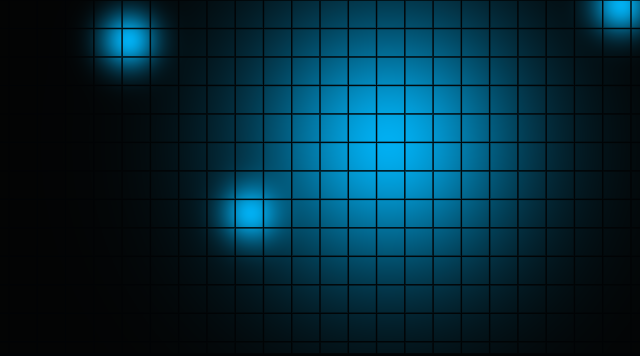
Reproduce this background procedurally as a Shadertoy shader.

```glsl
#define CELL 0.08
#define GRID_OFFSET vec2(0.0255, 0.0)
#define LINE_HALF_WIDTH 0.0021
#define LINE_OPACITY 0.95
#define HALO_CENTER vec2(1.099, 0.598)
#define HALO_RADIUS 0.368
#define HALO_FALLOFF 1.8
#define SPOT_RADIUS 0.079
#define BORDER_HEIGHT 0.008
#define ASPECT 1.811

const vec3 DARK = vec3(0.012, 0.014, 0.015);
const vec3 CYAN = vec3(0.005, 0.685, 0.945);
const vec3 LINE_COLOR = vec3(0.005, 0.012, 0.018);

const vec2 SPOTS[3] = vec2[3](
    vec2(0.364, 0.887), vec2(0.710, 0.401), vec2(1.757, 0.986));

float glow(vec2 p, vec2 center, float radius, float falloff) {
    return exp(-pow(length(p - center) / radius, falloff));
}

// Antialiased coverage of the grid lines, measured down from the top edge
float gridLines(vec2 p, float pixel) {
    vec2 q = vec2(p.x, 1.0 - p.y) - GRID_OFFSET;
    vec2 d = abs(fract(q / CELL + 0.5) - 0.5) * CELL;
    vec2 cover = clamp((LINE_HALF_WIDTH - d) / pixel + 0.5, 0.0, 1.0);
    return max(cover.x, cover.y);
}

void mainImage(out vec4 fragColor, in vec2 fragCoord) {
    vec2 p = fragCoord / iResolution.xy * vec2(ASPECT, 1.0);
    float pixel = 1.0 / iResolution.y;

    // Wide halo, with small spots layered over it
    float light = glow(p, HALO_CENTER, HALO_RADIUS, HALO_FALLOFF);
    for (int i = 0; i < 3; i++) {
        light = mix(light, 1.0, glow(p, SPOTS[i], SPOT_RADIUS, 2.0));
    }
    vec3 color = mix(DARK, CYAN, light);

    // Grid and bottom border
    float border = clamp((BORDER_HEIGHT - p.y) / pixel + 0.5, 0.0, 1.0);
    float ink = max(gridLines(p, pixel), border);
    color = mix(color, LINE_COLOR, ink * LINE_OPACITY);

    fragColor = vec4(color, 1.0);
}
```
